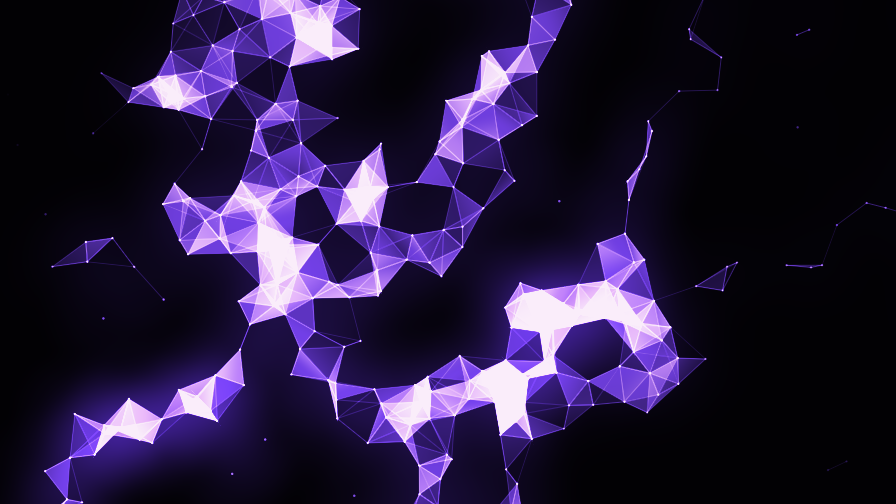
Give the GLSL for this background, as a Shadertoy shader.

```glsl
// A glowing violet mesh of shards on black: scattered nodes gather along the
// contour bands of a noise field, near nodes are linked by thin lines, and
// every triple of linked nodes is filled with a translucent, shaded triangle.

const float CELL = 0.047;                 // node lattice spacing, in canvas heights
const float REACH = 2.0 * CELL;           // longest link
const float HALO = 3.0 * CELL;            // radius of the glow round a node
const vec2 BAND_FREQ = vec2(4.3, 3.1);    // scale of the loops the nodes follow
const float BAND_LEAN = 0.35;             // rightward lean of the loops
const float BAND_WIDTH = 0.13;            // width of the loops, in noise units
const float CROWDING = 0.72;              // chance of a node inside a band
const float STRAYS = 0.05;                // chance of a node anywhere
const float LINE_HALF = 0.0011;           // half width of a link
const float DOT_RADIUS = 0.0024;
const float FILL_GAIN = 1.0;
const float LINE_GAIN = 0.55;
const float GLOW_GAIN = 0.10;
const int MAX_NODES = 20;

const vec3 NIGHT  = vec3(0.008, 0.004, 0.016);
const vec3 INDIGO = vec3(0.13, 0.07, 0.28);
const vec3 VIOLET = vec3(0.39, 0.22, 0.77);
const vec3 LILAC  = vec3(0.69, 0.48, 0.90);
const vec3 PINK   = vec3(0.89, 0.72, 0.96);
const vec3 WHITE  = vec3(0.98, 0.93, 0.98);
const vec3 GLOW   = vec3(0.34, 0.17, 0.80);

// Integer hash: three values in 0..1 per lattice cell
vec3 hash3(ivec2 cell, int seed) {
    uvec3 v = uvec3(ivec3(cell, seed) + 4096) * 1664525u + 1013904223u;
    v.x += v.y * v.z; v.y += v.z * v.x; v.z += v.x * v.y;
    v ^= v >> 16u;
    v.x += v.y * v.z; v.y += v.z * v.x; v.z += v.x * v.y;
    return vec3(v >> 8u) / 16777216.0;
}

float valueNoise(vec2 p) {
    ivec2 i = ivec2(floor(p));
    vec2 f = fract(p);
    f = f * f * (3.0 - 2.0 * f);
    float low = mix(hash3(i, 7).x, hash3(i + ivec2(1, 0), 7).x, f.x);
    float high = mix(hash3(i + ivec2(0, 1), 7).x, hash3(i + ivec2(1, 1), 7).x, f.x);
    return mix(low, high, f.y);
}

float blob(vec2 p, vec2 centre, vec2 size) {
    vec2 q = (p - centre) / size;
    return exp(-dot(q, q));
}

// Brightness over the canvas: hot lower left and centre, dim at the far sides
float energyAt(vec2 p) {
    float e = 0.52 + 0.6 * blob(p, vec2(0.33, 0.12), vec2(0.42, 0.28))
                   + 0.5 * blob(p, vec2(1.10, 0.42), vec2(0.16, 0.22));
    e *= mix(1.0, 0.42, smoothstep(1.25, 1.45, p.x));
    e *= mix(0.2, 1.0, smoothstep(-0.32, -0.06, p.x - 0.6 * p.y));
    e *= 1.0 - 0.85 * smoothstep(1.0, 1.15, p.x) * (1.0 - smoothstep(0.15, 0.28, p.y));
    return e * smoothstep(0.0, 0.12, p.x);
}

// Chance that a node exists at p
float crowdAt(vec2 p, float energy) {
    float n = valueNoise(vec2(p.x - BAND_LEAN * p.y, p.y) * BAND_FREQ);
    float offset = abs(n - 0.5) / (BAND_WIDTH * (0.65 + 0.6 * energy));
    float band = 1.0 - smoothstep(0.8, 1.2, offset);
    return STRAYS + CROWDING * band * smoothstep(0.02, 0.3, energy);
}

float cross2(vec2 a, vec2 b) { return a.x * b.y - a.y * b.x; }

float segmentDistance(vec2 p, vec2 a, vec2 b) {
    vec2 ab = b - a;
    return length(p - a - ab * clamp(dot(p - a, ab) / dot(ab, ab), 0.0, 1.0));
}

float cover(float inside, float pixel) { return clamp(inside / pixel + 0.5, 0.0, 1.0); }

// Light of one shard; a node holds position, random tone and energy
float shard(vec2 p, vec4 a, vec4 b, vec4 c, float pixel) {
    float area = cross2(b.xy - a.xy, c.xy - a.xy);
    if (abs(area) < 0.02 * REACH * REACH) return 0.0;
    vec3 side = vec3(length(c.xy - b.xy), length(a.xy - c.xy), length(b.xy - a.xy));
    vec3 weight = vec3(cross2(c.xy - b.xy, p - b.xy), cross2(a.xy - c.xy, p - c.xy),
                       cross2(b.xy - a.xy, p - a.xy)) / area;
    vec3 depth = weight * abs(area) / side;
    float mask = cover(min(depth.x, min(depth.y, depth.z)), pixel);
    float flatTone = fract((a.z + b.z + c.z) * 7.31);
    float slope = dot(clamp(weight, 0.0, 1.0), vec3(a.z, b.z, c.z));
    float tone = 0.16 + 0.84 * flatTone * mix(0.45, 1.15, slope);
    float longest = max(side.x, max(side.y, side.z));
    float fade = 1.0 - smoothstep(0.85 * REACH, REACH, longest);
    return mask * fade * tone * (a.w + b.w + c.w) / 3.0;
}

vec3 palette(float t) {
    vec3 col = mix(NIGHT, INDIGO, smoothstep(0.0, 0.2, t));
    col = mix(col, VIOLET, smoothstep(0.15, 0.42, t));
    col = mix(col, LILAC, smoothstep(0.42, 0.66, t));
    col = mix(col, PINK, smoothstep(0.64, 0.85, t));
    return mix(col, WHITE, smoothstep(0.82, 1.05, t));
}

void mainImage(out vec4 fragColor, in vec2 fragCoord) {
    float pixel = 1.0 / iResolution.y;
    vec2 p = fragCoord * pixel;
    ivec2 home = ivec2(floor(p / CELL));
    vec4 nodes[MAX_NODES];
    int count = 0;
    float lines = 0.0, fill = 0.0, glow = 0.0;

    // Gather the nodes nearby, with their dots and halos
    for (int k = 0; k < 49; k++) {
        ivec2 cell = home + ivec2(k % 7, k / 7) - 3;
        vec3 h = hash3(cell, 1);
        vec2 pos = (vec2(cell) + h.xy) * CELL;
        float d = length(p - pos), chance = hash3(cell, 2).x;
        if (d >= HALO || chance > STRAYS + CROWDING) continue;
        float e = energyAt(pos);
        if (chance > crowdAt(pos, e)) continue;
        float halo = 1.0 - d * d / (HALO * HALO);
        glow += e * e * halo * halo;
        lines += 0.6 * sqrt(e) * cover(DOT_RADIUS - d, pixel);
        if (d < REACH && count < MAX_NODES) nodes[count++] = vec4(pos, h.z, e);
    }

    // Links between pairs, shards between triples
    for (int i = 0; i < count; i++)
    for (int j = i + 1; j < count; j++) {
        vec4 a = nodes[i], b = nodes[j];
        float len = length(b.xy - a.xy);
        if (len >= REACH) continue;
        float fade = 1.0 - smoothstep(0.55 * REACH, REACH, len);
        float line = cover(LINE_HALF - segmentDistance(p, a.xy, b.xy), pixel);
        lines += LINE_GAIN * line * (0.35 + 0.65 * fade) * sqrt(0.5 * (a.w + b.w));
        for (int k = j + 1; k < count; k++) {
            vec4 c = nodes[k];
            if (max(length(c.xy - a.xy), length(c.xy - b.xy)) >= REACH) continue;
            float s = FILL_GAIN * shard(p, a, b, c, pixel);
            fill += s * max(1.0 - 0.75 * fill, 0.0);
        }
    }

    float light = fill + lines * (1.0 - 0.6 * min(fill, 1.0));
    vec3 col = palette(light) + GLOW * GLOW_GAIN * glow * (1.0 - min(light, 1.0));
    fragColor = vec4(min(col, WHITE), 1.0);
}
```
